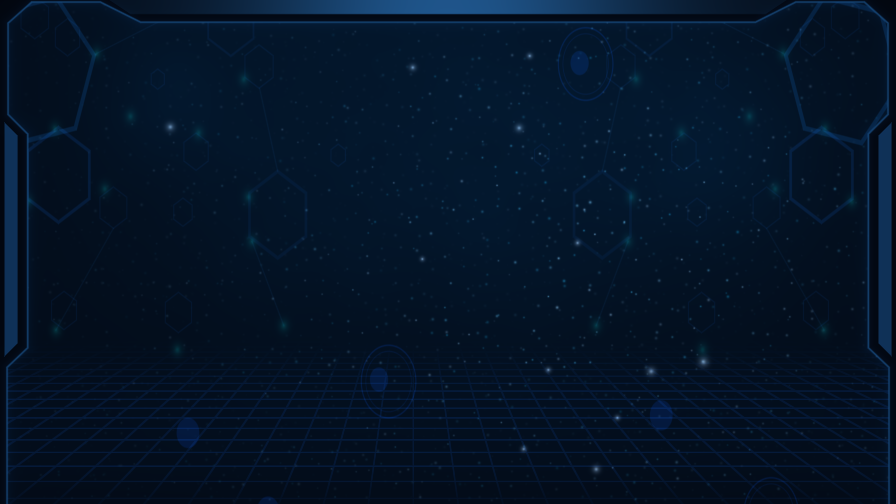
A WebGL 2 fragment shader for this background:

```glsl
#version 300 es
precision highp float;
// Dark blue sci-fi panel: framed starfield with hexagons, rings and a perspective floor grid.
uniform vec2 u_resolution;
out vec4 fragColor;

float px; // size of one pixel in canvas heights

float hash(vec2 p) {
  return fract(sin(dot(p, vec2(127.1, 311.7))) * 43758.5453);
}

float noise(vec2 p) {
  vec2 i = floor(p), f = fract(p);
  f = f * f * (3.0 - 2.0 * f);
  return mix(mix(hash(i), hash(i + vec2(1, 0)), f.x),
             mix(hash(i + vec2(0, 1)), hash(i + 1.0), f.x), f.y);
}

float fbm(vec2 p) {
  return 0.5 * noise(p) + 0.3 * noise(p * 2.1 + 7.0) + 0.2 * noise(p * 4.3 + 3.0);
}

float fill(float d) { return 1.0 - smoothstep(-px, px, d); }
float stroke(float d, float w) { return 1.0 - smoothstep(w - px, w + px, abs(d)); }
float blob(vec2 d, float r) { return exp(-dot(d, d) / (r * r)); }

float segment(vec2 p, vec2 a, vec2 b) {
  vec2 d = b - a;
  return length(p - a - d * clamp(dot(p - a, d) / dot(d, d), 0.0, 1.0));
}

// Signed distance to a pointy-top hexagon
float hexagon(vec2 p, float r) {
  p = abs(p);
  return max(p.x, 0.5 * p.x + 0.866 * p.y) - 0.866 * r;
}

// Soft blue light over the upper middle, fading to the rim and the horizon
vec3 backdrop(vec2 p) {
  float light = 0.85 * blob((p - vec2(0.93, 0.78)) * vec2(0.6, 0.95), 0.46)
              + 0.3 * blob(p - vec2(1.39, 0.72), 0.19) + 0.25 * blob(p - vec2(0.33, 0.83), 0.13);
  light *= 0.8 + 0.4 * fbm(p * 4.0);
  light += 0.1 * smoothstep(0.35, 0.15, p.y) * smoothstep(0.0, 0.1, p.y);
  return mix(vec3(0.01, 0.042, 0.09), vec3(0.014, 0.105, 0.2), light);
}

float floorGrid(vec2 p) {
  float depth = max(0.65 - p.y, 0.05);
  vec2 g = vec2((p.x - 0.82) / depth * 7.3, 11.5 / depth);
  vec2 d = abs(fract(g - 0.5) - 0.5) / fwidth(g);
  vec2 line = 1.0 - smoothstep(0.3, 1.2, d);
  return max(line.x * 0.75, line.y) * smoothstep(0.33, 0.2, p.y) * (0.4 + 0.6 * smoothstep(0.0, 0.08, p.y));
}

// Hexagon network mirrored about the panel axis, with teal glowing nodes
vec3 network(vec2 p) {
  vec2 q = vec2(0.873 - abs(p.x - 0.873), p.y);
  const vec3 cells[13] = vec3[](
    vec3(0.116, 0.653, 0.094), vec3(0.551, 0.574, 0.086), vec3(0.514, 0.868, 0.043),
    vec3(0.458, 0.958, 0.069), vec3(0.134, 0.926, 0.037), vec3(0.069, 0.965, 0.042),
    vec3(0.225, 0.588, 0.041), vec3(0.389, 0.699, 0.037), vec3(0.363, 0.579, 0.028),
    vec3(0.313, 0.843, 0.020), vec3(0.671, 0.692, 0.022), vec3(0.127, 0.384, 0.038),
    vec3(0.354, 0.380, 0.040));
  vec2 squeeze = vec2(1.33, 1.0);
  vec2 big = mat2(0.946, 0.326, -0.326, 0.946) * ((q - vec2(0.074, 0.861)) * squeeze);
  vec3 c = vec3(0.012, 0.07, 0.13) * stroke(hexagon(big, 0.153), 0.005);
  for (int i = 0; i < 13; i++) {
    float d = hexagon((q - cells[i].xy) * squeeze, cells[i].z);
    float large = smoothstep(0.05, 0.09, cells[i].z);
    float outer = mix(0.5, 1.0, smoothstep(0.5, 0.2, q.x));
    c += vec3(0.01, 0.05, 0.11) * stroke(d, mix(0.0013, 0.0035, large)) * mix(0.6, outer, large);
  }
  // Thin links between the cells
  float link = min(segment(q, vec2(0.192, 0.894), vec2(0.4, 1.0)), segment(q, vec2(0.515, 0.825), vec2(0.551, 0.66)));
  link = min(link, min(segment(q, vec2(0.5, 0.521), vec2(0.563, 0.354)), segment(q, vec2(0.225, 0.547), vec2(0.111, 0.345))));
  c += vec3(0.01, 0.035, 0.06) * stroke(link, 0.001);
  const vec2 nodes[12] = vec2[](
    vec2(0.192, 0.894), vec2(0.109, 0.745), vec2(0.493, 0.609), vec2(0.500, 0.521),
    vec2(0.484, 0.843), vec2(0.394, 0.736), vec2(0.259, 0.769), vec2(0.208, 0.625),
    vec2(0.111, 0.345), vec2(0.352, 0.306), vec2(0.056, 0.600), vec2(0.563, 0.354));
  for (int i = 0; i < 12; i++) {
    vec2 e = (q - nodes[i]) * vec2(1.2, 0.9);
    c += vec3(0.005, 0.13, 0.12) * (0.6 * blob(e, 0.013) + 0.5 * blob(e, 0.005));
  }
  return c;
}

// Ellipses: centre, height radius, and 1 for a double ring or 0 for a disc
vec3 ellipses(vec2 p) {
  const vec4 rounds[8] = vec4[](
    vec4(1.162, 0.873, 0.072, 1), vec4(0.771, 0.243, 0.072, 1), vec4(1.530, -0.02, 0.072, 1),
    vec4(1.150, 0.875, 0.024, 0), vec4(0.752, 0.247, 0.024, 0), vec4(0.373, 0.141, 0.030, 0),
    vec4(1.312, 0.176, 0.030, 0), vec4(0.532, -0.015, 0.030, 0));
  vec3 c = vec3(0);
  for (int i = 0; i < 8; i++) {
    float d = length((p - rounds[i].xy) * vec2(1.33, 1.0)) - rounds[i].z;
    float ring = stroke(d, 0.0015) + 0.6 * stroke(d + 0.012, 0.001);
    c += vec3(0.005, 0.06, 0.18) * mix(0.7 * fill(d), 0.8 * ring, rounds[i].w);
  }
  return c;
}

vec3 stars(vec2 p) {
  vec3 c = vec3(0);
  for (float k = 0.0; k < 4.0; k++) {
    float scale = 13.0 + 9.0 * k;
    vec2 g = p * scale + 17.0 * k, id = floor(g);
    vec2 at = 0.2 + 0.6 * vec2(hash(id), hash(id + 41.3));
    float glow = blob((g - id - at) / scale, 0.0018 + 0.0012 * hash(id + 5.7));
    c += mix(vec3(0.03, 0.28, 0.36), vec3(0.35, 0.42, 0.48), hash(id + 9.1)) * glow * pow(hash(id + 2.9), 5.0);
  }
  c *= 0.15 + 0.75 * blob((p - vec2(1.15, 0.52)) * vec2(0.8, 1.0), 0.45);
  const vec3 bright[12] = vec3[](
    vec3(0.338, 0.748, 0.009), vec3(1.030, 0.746, 0.008), vec3(0.819, 0.866, 0.007), vec3(1.396, 0.282, 0.010),
    vec3(1.292, 0.263, 0.009), vec3(1.183, 0.069, 0.008), vec3(1.146, 0.518, 0.006), vec3(1.039, 0.109, 0.006),
    vec3(1.225, 0.171, 0.006), vec3(1.051, 0.889, 0.006), vec3(0.838, 0.486, 0.005), vec3(1.088, 0.266, 0.006));
  for (int i = 0; i < 12; i++) {
    vec2 e = p - bright[i].xy;
    c += vec3(0.3, 0.36, 0.42) * (0.6 * blob(e, bright[i].z) + 0.6 * blob(e, 0.4 * bright[i].z));
  }
  return c;
}

// Mirrored chamfered border with a lit top bar and side bars
vec3 frame(vec2 p, vec3 inner) {
  vec2 q = vec2(abs(p.x - 0.889), p.y);
  const vec2 rim[10] = vec2[](
    vec2(0.0, 0.956), vec2(0.610, 0.956), vec2(0.690, 0.996), vec2(0.826, 0.996), vec2(0.873, 0.954),
    vec2(0.873, 0.773), vec2(0.834, 0.734), vec2(0.834, 0.310), vec2(0.875, 0.271), vec2(0.875, -0.1));
  float d = 9.0, side = 1.0;
  for (int i = 0; i < 9; i++) {
    vec2 a = rim[i], b = rim[i + 1];
    d = min(d, segment(q, a, b));
    if ((a.y > q.y) != (b.y > q.y) && q.x < a.x + (b.x - a.x) * (q.y - a.y) / (b.y - a.y)) side = -side;
  }
  vec3 c = mix(vec3(0.008, 0.025, 0.06), inner, fill(d * side));
  float topBar = fill(max(0.972 - q.y, q.x - 0.63 - 1.5 * (q.y - 0.972)));
  c = mix(c, mix(vec3(0.015, 0.05, 0.1), vec3(0.12, 0.33, 0.54), blob(vec2(q.x, 0), 0.4)), topBar);
  float sideBar = fill(max(abs(q.x - 0.867) - 0.013, abs(q.y - 0.525) - 0.206 - (q.x - 0.854)));
  c = mix(c, vec3(0.06, 0.19, 0.34), sideBar);
  c += vec3(0.005, 0.03, 0.06) * exp(-d * 110.0);
  return mix(c, vec3(0.1, 0.31, 0.52), 0.75 * stroke(d, 0.0016));
}

void main() {
  px = 1.0 / u_resolution.y;
  vec2 p = gl_FragCoord.xy / u_resolution * vec2(16.0 / 9.0, 1.0);
  vec3 color = backdrop(p) + vec3(0.01, 0.05, 0.12) * floorGrid(p);
  color += network(p) + ellipses(p) + stars(p);
  fragColor = vec4(frame(p, color), 1.0);
}
```
